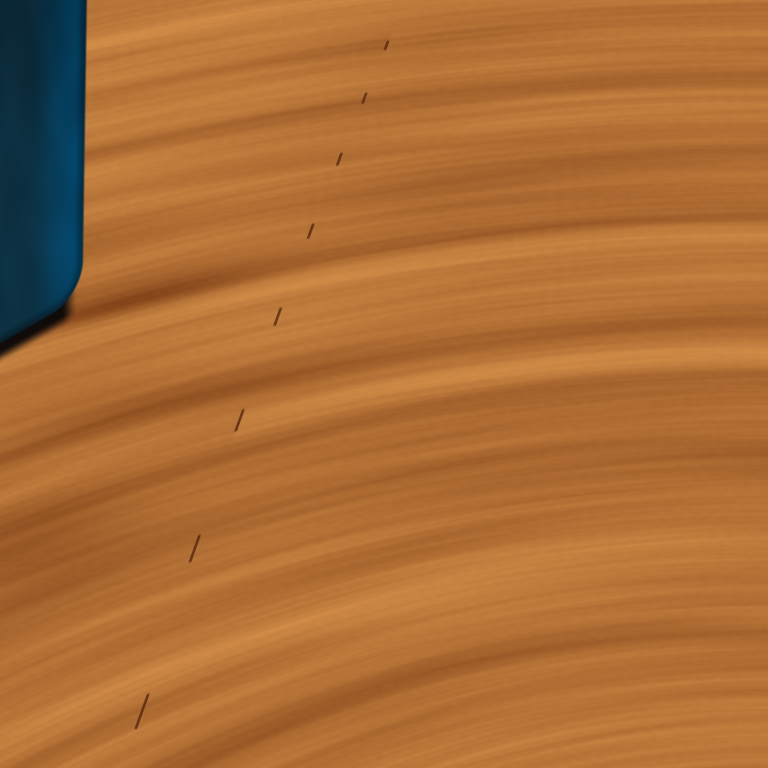
Write a three.js fragment shader that draws this texture.

```glsl
varying vec2 vUv;

vec2 hashGradient(vec2 cell) {
  float a = 6.2832 * fract(sin(dot(cell, vec2(127.1, 311.7))) * 43758.5);
  return vec2(cos(a), sin(a));
}

float gradientNoise(vec2 p) {
  vec2 i = floor(p), f = fract(p);
  vec2 e = vec2(1.0, 0.0);
  vec2 k = f * f * f * (f * (f * 6.0 - 15.0) + 10.0);
  float low = mix(dot(hashGradient(i), f), dot(hashGradient(i + e.xy), f - e.xy), k.x);
  float high = mix(dot(hashGradient(i + e.yx), f - e.yx), dot(hashGradient(i + e.xx), f - e.xx), k.x);
  return mix(low, high, k.y);
}

float band(float s, float centre, float width) {
  float d = (s - centre) / width;
  return exp(-d * d);
}

float blob(vec2 p, vec2 centre, vec2 size, float slope) {
  vec2 d = p - centre;
  d.y -= slope * d.x;
  d /= size;
  return exp(-dot(d, d));
}

// Height at which the arc through p meets the right side
float arcLevel(vec2 p) {
  float u = 1.0 - p.x, w = p.y + 0.39;
  return 0.5 * (w + sqrt(w * w + 0.696 * u * u)) - 0.39;
}

float jointX(float y) {
  float d = y - 0.074;
  return 0.185 + 0.31 * d + 0.066 * d * d;
}

float woodTone(vec2 p, float s) {
  float right = smoothstep(-0.002, 0.002, p.x - jointX(p.y));
  float left = 1.0 - smoothstep(0.25, 0.6, p.x);
  float tone = 0.59 + 0.1 * left * smoothstep(0.5, 0.8, p.y);

  // Broad light and dark strips
  tone += 0.24 * band(s, 1.036, 0.008) - 0.16 * band(s, 0.975, 0.011) * (1.0 - right);
  tone += 0.18 * band(s, 0.925, 0.014) * left - 0.27 * band(s, 0.902, 0.011);
  tone += 0.15 * band(s, 0.88, 0.006) - 0.14 * band(s, 0.803, 0.018);
  tone -= 0.11 * band(s, 0.76, 0.03) + 0.28 * band(s, 0.717, 0.010);
  tone += 0.25 * band(s, 0.692, 0.012) + 0.09 * band(s, 0.64, 0.03);
  tone -= 0.20 * band(s, 0.583, 0.016) + 0.15 * band(s, 0.503, 0.012);
  tone += 0.29 * band(s, 0.535, 0.014) * mix(0.45, 1.0, right);
  tone -= 0.16 * band(s, 0.43, 0.065);
  tone += 0.16 * band(s, 0.29, 0.03) - 0.13 * band(s, 0.252, 0.013) * left;
  tone -= 0.25 * band(s, 0.18, 0.016);
  tone += 0.16 * band(s, 0.045, 0.015);

  // Fine streaks drawn out along the arcs
  float amount = 0.22;
  vec2 q = vec2(p.x * 1.3, s * 32.0);
  for (int i = 0; i < 4; i++) {
    tone += amount * gradientNoise(q + float(i) * 17.3);
    q *= vec2(1.5, 2.0);
    amount *= 0.72;
  }
  return tone + 0.05 * gradientNoise(p * vec2(90.0, 160.0));
}

// Short seams where boards meet end to end, shrinking with distance
float jointMarks(vec2 p) {
  float mark = 0.0;
  for (int n = 0; n < 8; n++) {
    float depth = float(n) + 7.43;
    float y = 1.861 - 13.28 / depth;
    vec2 d = p - vec2(jointX(y), y);
    float across = abs(d.x - 0.36 * d.y);
    float along = abs(d.y) - 1.27 / (depth * depth);
    mark = max(mark, (1.0 - smoothstep(0.0008, 0.0028, across)) * (1.0 - smoothstep(-0.002, 0.002, along)));
  }
  return mark;
}

void main() {
  vec2 p = vUv;
  float s = arcLevel(p);

  // Floor
  float tone = woodTone(p, s);
  tone -= 0.32 * blob(p, vec2(0.03, 0.29), vec2(0.15, 0.065), 0.25);
  tone -= 0.34 * blob(p, vec2(0.19, 0.615), vec2(0.15, 0.02), 0.24);
  tone -= 0.18 * blob(p, vec2(0.2, 0.49), vec2(0.28, 0.04), 0.22);
  vec3 color = mix(vec3(0.54, 0.29, 0.115), vec3(0.83, 0.56, 0.285), clamp(tone, -0.2, 1.1));
  color = mix(color, vec3(0.33, 0.15, 0.05), 0.8 * jointMarks(p));

  // Rounded blue block and its contact shadow
  float side = p.x - 0.113 + 0.015 * (1.0 - p.y);
  float base = (0.553 + 0.57 * p.x - p.y) / 1.15;
  float contact = (1.0 - smoothstep(0.008, 0.024, base)) * (1.0 - smoothstep(0.08, 0.102, p.x));
  color = mix(color, vec3(0.035, 0.025, 0.03), 0.95 * contact);
  vec2 corner = vec2(side, base) + 0.04;
  float block = length(max(corner, 0.0)) - 0.04 + min(max(corner.x, corner.y), 0.0);
  vec3 blue = mix(vec3(0.05, 0.19, 0.26), vec3(0.015, 0.27, 0.41), smoothstep(0.03, 0.1, p.x));
  blue *= 1.0 - 0.2 * smoothstep(0.75, 1.0, p.y) + 0.12 * gradientNoise(p * vec2(35.0, 14.0));
  blue *= 0.65 + 0.35 * smoothstep(0.0, 0.014, -block);
  color = mix(color, blue, 1.0 - smoothstep(-0.002, 0.002, block));

  gl_FragColor = vec4(color, 1.0);
}
```
